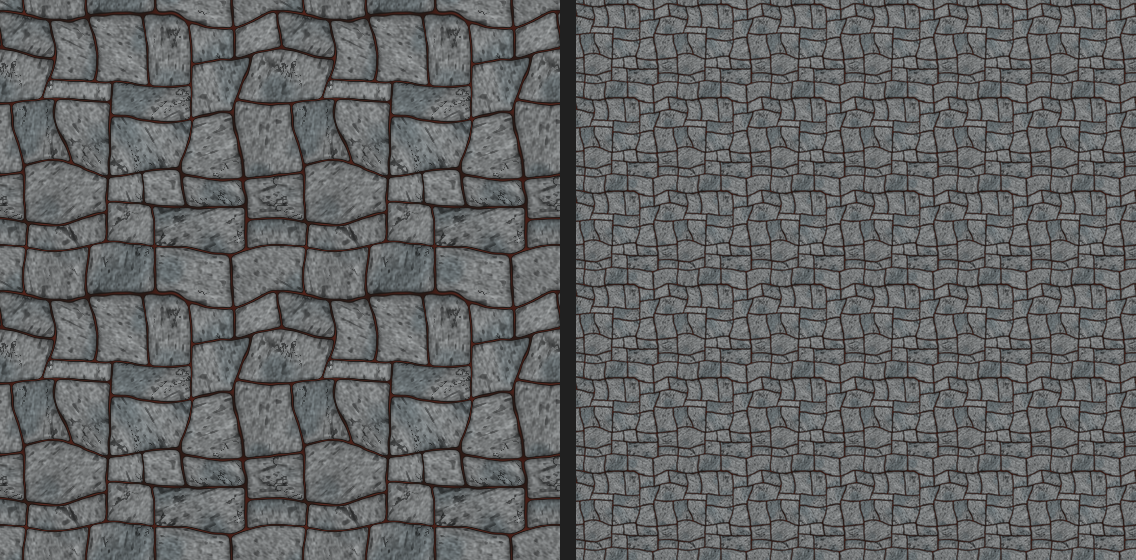
Left, the tile; right, the same tile 3 across and 3 down.
Write a Shadertoy shader that draws this texture.

```glsl
// Wall of irregular grey stones with thin rust-brown joints, two repeats each way.
// Interlocking rectangles (one per grid vertex) are bent by wrapping noise;
// each stone then gets its own tone, grain direction, pits, cracks and stains.

const float REPEATS = 2.0;
const vec2 GRID = vec2(4.0, 6.0);          // even counts keep the weave wrapping
const vec3 STONE = vec3(0.485, 0.495, 0.498);
const vec3 STAIN = vec3(0.36, 0.40, 0.415);
const vec3 SHADOW = vec3(0.11, 0.09, 0.08);
const vec3 RUST = vec3(0.29, 0.125, 0.095);

struct Stone { vec2 lo; vec2 hi; float id; };

float hash(vec2 p, float seed) {
    uvec3 q = uvec3(ivec3(vec3(p, seed))) * uvec3(73856093u, 19349663u, 83492791u);
    uint h = q.x ^ q.y ^ q.z;
    h = (h ^ (h >> 16)) * 73244475u;
    h = (h ^ (h >> 15)) * 40503797u;
    return float((h ^ (h >> 16)) & 65535u) / 65535.0;
}

// Value noise that wraps after a whole number of cells
float noise(vec2 p, float period, float seed) {
    vec2 i = floor(p), f = p - i;
    f = f * f * (3.0 - 2.0 * f);
    vec2 a = mod(i, period), b = mod(i + 1.0, period);
    return mix(mix(hash(a, seed), hash(vec2(b.x, a.y), seed), f.x),
               mix(hash(vec2(a.x, b.y), seed), hash(b, seed), f.x), f.y);
}

vec2 bend(vec2 p, float cells, float amount, float seed) {
    vec2 n = vec2(noise(p * cells, cells, seed), noise(p * cells, cells, seed + 1.0));
    return amount * (n - 0.5);
}

// Rough height of a stone surface, in the local frame of the stone
float roughness(vec2 p) {
    float sum = 0.0, gain = 0.4;
    for (int i = 0; i < 4; i++) {
        sum += gain * noise(p, 4096.0, 20.0 + float(i));
        p = p * 2.03 + 7.3;
        gain *= 0.8;
    }
    return sum;
}

float joint(vec2 cell) { return 0.2 + 0.6 * hash(mod(cell, GRID), 3.0); }
bool isUpright(vec2 cell) { return mod(cell.x + cell.y, 2.0) < 0.5; }

// Even cells hold an upright joint, odd cells a level one; each stops at the next
Stone findStone(vec2 g) {
    vec2 c = floor(g), f = g - c, v = c;
    float own = joint(c);
    if (isUpright(c)) {
        float side = step(own, f.x);
        v += vec2(side, step(joint(c + vec2(2.0 * side - 1.0, 0.0)), f.y));
    } else {
        float side = step(own, f.y);
        v += vec2(step(joint(c + vec2(0.0, 2.0 * side - 1.0)), f.x), side);
    }
    float ur = joint(v), ll = joint(v - 1.0);
    float ul = joint(v - vec2(1.0, 0.0)), lr = joint(v - vec2(0.0, 1.0));
    bool up = isUpright(v);
    vec2 hi = v + (up ? vec2(ur, ul) : vec2(lr, ur));
    vec2 lo = v - 1.0 + (up ? vec2(ll, lr) : vec2(ul, ll));
    vec2 key = mod(v, GRID);
    float id = key.x + GRID.x * key.y;

    // Split the widest stones in two
    if (hi.x - lo.x > 1.25) {
        float cut = mix(lo.x, hi.x, 0.36 + 0.28 * hash(key, 5.0));
        if (g.x < cut) hi.x = cut;
        else { lo.x = cut; id += 100.0; }
    }
    return Stone(lo / GRID, hi / GRID, id);
}

float roundedBox(vec2 p, vec2 halfSize, float radius) {
    vec2 q = abs(p) - halfSize + radius;
    return length(max(q, 0.0)) + min(max(q.x, q.y), 0.0) - radius;
}

vec3 stoneColor(vec2 local, float id) {
    float angle = 3.14159 * hash(vec2(id, 1.0), 8.0);
    vec2 axis = vec2(cos(angle), sin(angle));
    vec2 p = vec2(dot(local, axis), dot(local, vec2(-axis.y, axis.x)));
    p += 3.0 + 9.0 * vec2(hash(vec2(id, 2.0), 8.0), hash(vec2(id, 3.0), 8.0));

    // Embossed grain, stretched along the axis of the stone
    vec2 grain = p * vec2(13.0, 22.0);
    float height = roughness(grain);
    float relief = height - roughness(grain + vec2(0.06, 0.13));
    float speck = noise(p * 120.0, 4096.0, 30.0) - 0.5;
    float tone = 0.93 + 0.14 * hash(vec2(id, 4.0), 8.0);
    float light = tone + 0.34 * (height - 0.59) + 0.55 * relief + 0.30 * speck;

    // Cool stains, pits and broken cracks
    float stain = smoothstep(0.55, 0.9, noise(p * 9.0, 4096.0, 31.0));
    float pit = smoothstep(0.74, 0.92, noise(p * vec2(38.0, 75.0), 4096.0, 32.0));
    float ridge = abs(noise(p * vec2(9.0, 20.0) + 1.6 * height, 4096.0, 33.0) - 0.5);
    float crack = (1.0 - smoothstep(0.01, 0.06, ridge))
                * smoothstep(0.55, 0.75, noise(p * 11.0, 4096.0, 34.0));
    vec3 color = mix(STONE, STAIN, 0.7 * stain) * light;
    return color * (1.0 - 0.35 * pit) * (1.0 - 0.5 * crack);
}

void mainImage(out vec4 fragColor, in vec2 fragCoord) {
    vec2 p = fragCoord / iResolution.xy * REPEATS;
    float soft = 0.6 * REPEATS / iResolution.y;
    vec2 q = p + bend(p, 5.0, 0.085, 10.0) + bend(p, 24.0, 0.007, 12.0);

    Stone s = findStone(q * GRID);
    vec2 center = 0.5 * (s.lo + s.hi);
    float inside = -roundedBox(q - center, 0.5 * (s.hi - s.lo), 0.016);

    // Worn rim, dark joint, then the rust thread along its middle
    float wear = noise(p * 30.0, 30.0, 14.0);
    float gap = 0.0035 + 0.0026 * wear;
    vec3 color = stoneColor(p - center, s.id);
    color *= mix(0.72, 1.0, smoothstep(0.0, 0.016, inside - gap));
    color = mix(SHADOW, color, smoothstep(gap - soft, gap + soft, inside));
    float thread = 1.0 - smoothstep(0.002 - soft, 0.002 + soft, inside);
    float rusty = smoothstep(0.1, 0.6, noise(p * 18.0, 18.0, 15.0));
    color = mix(color, RUST * (0.8 + 0.4 * wear), thread * (0.3 + 0.7 * rusty));
    fragColor = vec4(clamp(color, 0.0, 1.0), 1.0);
}
```
